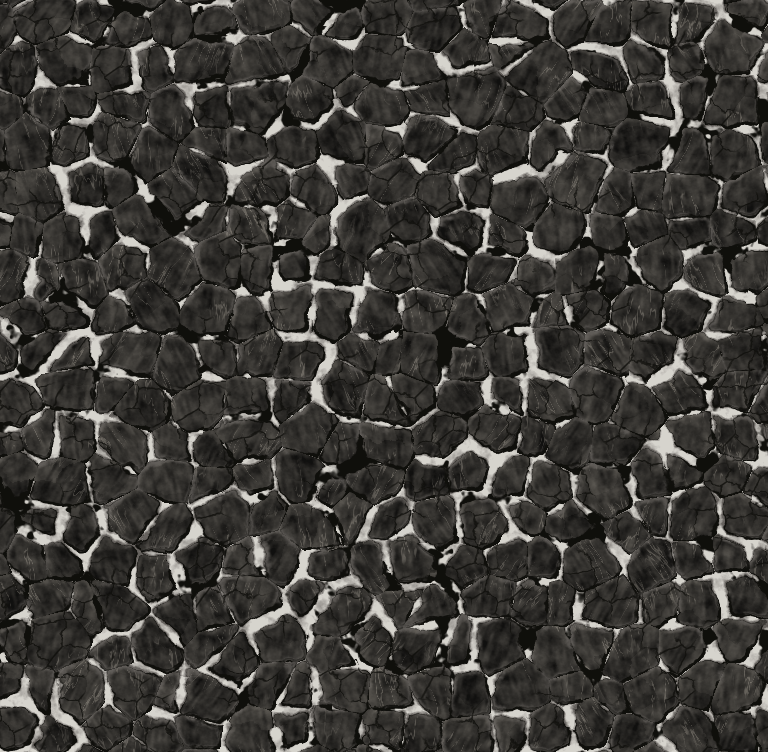
This texture is drawn by a Shadertoy shader. Its source:

```glsl
// Dry dark rubble wall: blocky slate stones, chipped edges, broken pale mortar in the joints.

const vec2  STONES       = vec2(17.0, 18.0);   // stones per canvas height, across and up
const vec2  JITTER       = vec2(0.70, 0.56);   // irregularity of the stone layout
const float SIZE_SPREAD  = 0.32;               // difference between big and small stones
const vec2  JOINT        = vec2(-0.07, 0.125); // range of joint half widths, in stones
const float JOINT_WOBBLE = 0.17;               // change of width along a joint
const float ROUNDING     = 0.09;               // how much mortar pools at corners
const float ROUGHNESS    = 0.15;               // raggedness of the stone outline
const float CHIPPING     = 0.06;               // angular steps in the outline
const float CRACK_SCALE  = 1.6;                // size of the splits within stones
const vec2  LIGHT        = vec2(-0.55, 0.83);
const vec3  SHADOW       = vec3(0.060, 0.058, 0.045);
const vec3  SLATE        = vec3(0.183, 0.176, 0.164);
const vec3  MORTAR_DIM   = vec3(0.40, 0.385, 0.37);
const vec3  MORTAR       = vec3(0.84, 0.83, 0.805);

float hash(vec2 p) {
    vec3 q = fract(p.xyx * vec3(0.1031, 0.1030, 0.0973));
    q += dot(q, q.yzx + 33.33);
    return fract((q.x + q.y) * q.z);
}

float noise(vec2 p) {
    vec2 i = floor(p), f = fract(p);
    f = f * f * (3.0 - 2.0 * f);
    return mix(mix(hash(i), hash(i + vec2(1, 0)), f.x),
               mix(hash(i + vec2(0, 1)), hash(i + vec2(1, 1)), f.x), f.y);
}

float layeredNoise(vec2 p) {
    float sum = 0.0, gain = 0.5;
    for (int i = 0; i < 4; i++) {
        sum += gain * noise(p);
        p = mat2(1.6, 1.2, -1.2, 1.6) * p + 5.7;
        gain *= 0.56;
    }
    return sum / 1.02;
}

float smoothMin(float a, float b, float k) {
    float h = max(k - abs(a - b), 0.0) / k;
    return min(a, b) - 0.25 * h * h * k;
}

// Centre of a stone; courses are shifted against each other.
vec2 stoneCentre(vec2 cell) {
    vec2 random = vec2(hash(cell + 17.3), hash(cell + 71.9));
    return cell + 0.5 + vec2(0.35 * mod(cell.y, 2.0), 0.0) + JITTER * (random - 0.5);
}

// Squared distance to the centre, less for big stones.
float weightedDistance(vec2 r, vec2 cell) {
    return dot(r, r) - SIZE_SPREAD * hash(cell + 5.1);
}

// Distance to the joint; each joint has its own width, below zero is mortar.
float stones(vec2 p, vec2 width, float rounding, out vec2 id, out vec2 toCentre) {
    float nearest = 1e3;
    for (int y = -2; y <= 2; y++)
    for (int x = -2; x <= 2; x++) {
        vec2 cell = floor(p) + vec2(x, y);
        vec2 r = stoneCentre(cell) - p;
        float d = weightedDistance(r, cell);
        if (d < nearest) { nearest = d; id = cell; toCentre = r; }
    }
    float edge = 1.0;
    for (int y = -2; y <= 2; y++)
    for (int x = -2; x <= 2; x++) {
        if (x == 0 && y == 0) continue;
        vec2 cell = id + vec2(x, y);
        vec2 r = stoneCentre(cell) - p;
        float d = 0.5 * (weightedDistance(r, cell) - nearest) / length(r - toCentre);
        float w = mix(width.x, width.y, hash(id + cell + 200.0));
        edge = smoothMin(edge, d - max(w, -0.008), rounding);
    }
    return edge;
}

void mainImage(out vec4 fragColor, in vec2 fragCoord) {
    vec2 p = fragCoord / iResolution.y * STONES + 40.0;
    float pixel = STONES.y / iResolution.y;
    // Wavering courses from layered sines
    p += 0.06 * sin(p.yx * vec2(1.7, 1.3) + 2.0 * sin(p * 0.45));
    float grain = layeredNoise(p * 4.0);
    // Stones and the splits inside them
    vec2 id, toCentre, facet, toFacet;
    vec2 splitPos = p * CRACK_SCALE + 0.4 * (grain - 0.5) + 13.0;
    float split = stones(splitPos, vec2(0.0), 0.02, facet, toFacet) / CRACK_SCALE;
    vec2 width = JOINT + JOINT_WOBBLE * (noise(p * 2.3 + 11.0) - 0.5);
    float d = stones(p, width, ROUNDING, id, toCentre);
    d += ROUGHNESS * (layeredNoise(p * 4.5 + 90.0) - 0.5) + CHIPPING * (hash(facet) - 0.5);
    // Slate surface: facet tones, grain, slanted streaks and thin pale veins
    float tone = 1.0 + 0.25 * (hash(id + 3.0) - 0.5) + 0.30 * (hash(facet) - 0.5);
    float slant = 1.2 * (hash(id + 8.0) - 0.5);
    vec2 streakPos = vec2(p.x + slant * p.y, p.y) * vec2(13.0, 3.0);
    tone += 1.3 * (grain - 0.5) + 0.5 * (noise(streakPos) - 0.5);
    float vein = abs(layeredNoise(streakPos * 0.3 + 60.0) - 0.5);
    tone += 0.9 * smoothstep(0.03, 0.0, vein) * smoothstep(0.45, 0.75, noise(p * 1.6 + 31.0));
    // Lit rims, smeared mortar, shaded rims and cracks
    float facing = dot(-normalize(toCentre + 1e-4), LIGHT);
    tone += 0.45 * max(facing, 0.0) * smoothstep(0.14, 0.04, d);
    float smear = smoothstep(0.13, 0.0, d) * smoothstep(0.46, 0.64, layeredNoise(p * 2.6 + 50.0));
    vec3 stone = mix(SLATE * max(tone, 0.35), MORTAR_DIM, 0.85 * smear);
    float rim = 0.022 - 0.028 * facing;
    float shade = 1.0 - smoothstep(rim - 0.01, rim + 0.022, d);
    float crack = 1.0 - smoothstep(0.002, 0.01 + pixel, split);
    crack *= smoothstep(0.46, 0.66, noise(p * 1.3 + 7.0));
    stone = mix(stone, SHADOW, max(shade * (1.0 - 0.6 * smear), 0.8 * crack));
    // Mortar: dim near the stones, shadowed below them, missing in places
    float fill = smoothstep(0.0, 0.075, -d) + 1.6 * (grain - 0.5);
    vec3 mortar = mix(MORTAR_DIM, MORTAR, clamp(fill, 0.0, 1.0));
    float reach = 0.045 * max(-facing, 0.0);
    float hollow = smoothstep(0.60, 0.66, layeredNoise(p * 1.5 + 23.0));
    mortar = mix(mortar, SHADOW, max(1.0 - smoothstep(reach - 0.015, reach + 0.015, -d), hollow));
    fragColor = vec4(mix(stone, mortar, smoothstep(0.5 * pixel, -0.5 * pixel, d)), 1.0);
}
```
